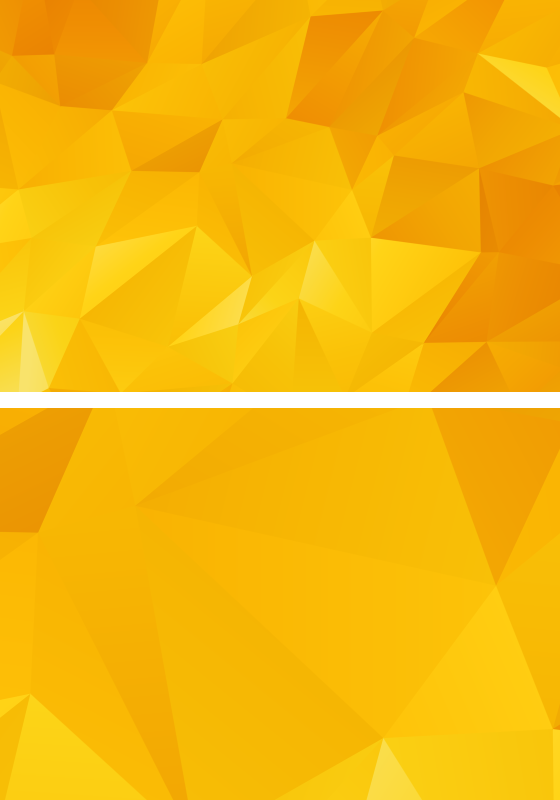
Top, the full canvas; bottom, a detail of the centre.
A WebGL 2 fragment shader for this background:

```glsl
#version 300 es
precision highp float;
// Low-poly backdrop of amber and yellow triangles. A leaning grid of jittered
// vertices is split into triangles; each takes a tone from soft light and dark
// zones plus a hash partly shared by its pair, and a gentle gradient.

uniform vec2 u_resolution;
out vec4 fragColor;

const float CELL = 0.18;          // grid spacing, in canvas heights
const float LEAN = 0.20;          // rightward lean of the grid columns
const float JITTER = 0.42;        // vertex displacement, in cells
const float TONE_BASE = 3.0;      // ramp index of the average facet
const float PAIR_SPREAD = 0.95;   // random tone shared by both halves of a quad
const float FACET_SPREAD = 0.95;  // random tone of each facet
const float GRADIENT = 0.75;      // tone slope inside a facet, per cell
const float RED_SPREAD = 0.015;   // slight hue change between facets
const float UPWARD_BIAS = 1.2;    // preference for diagonals rising to the right
const float EDGE_PIXELS = 0.7;    // half width of edge smoothing
const int SEED = 17;

// Tone ramp from deep orange to pale yellow
const int STOPS = 7;
const vec3 RAMP[STOPS] = vec3[STOPS](
  vec3(0.90, 0.50, 0.005), vec3(0.93, 0.56, 0.01), vec3(0.95, 0.65, 0.01),
  vec3(0.97, 0.71, 0.01), vec3(0.98, 0.76, 0.03), vec3(0.99, 0.83, 0.09),
  vec3(0.97, 0.89, 0.42));

// Light and dark zones: x, y (fractions of canvas), radius (heights), strength
const int ZONES = 11;
const vec4 ZONE[ZONES] = vec4[ZONES](
  vec4(0.00, 0.10, 0.14, 2.4), vec4(0.08, 0.28, 0.34, 1.3),
  vec4(0.50, 0.14, 0.22, 2.0), vec4(0.97, 0.79, 0.10, 3.0),
  vec4(0.12, 0.98, 0.27, -2.2), vec4(0.65, 0.82, 0.15, -2.3),
  vec4(1.00, 0.50, 0.24, -2.6), vec4(0.92, 0.24, 0.16, -1.8),
  vec4(0.86, 0.92, 0.20, -1.2), vec4(0.98, 0.03, 0.20, -1.1),
  vec4(0.66, 0.25, 0.20, 0.7));

// Integer hash of three values to three numbers in 0..1
vec3 hash3(ivec3 key) {
  uvec3 v = uvec3(key) * 1664525u + 1013904u;
  v.x += v.y * v.z; v.y += v.z * v.x; v.z += v.x * v.y;
  v ^= v >> 16u;
  v.x += v.y * v.z; v.y += v.z * v.x; v.z += v.x * v.y;
  return vec3(v >> 8u) / 16777216.0;
}

float cross2(vec2 a, vec2 b) { return a.x * b.y - a.y * b.x; }

float area2(vec2 a, vec2 b, vec2 c) { return cross2(b - a, c - a); }

vec2 gridVertex(ivec2 id) {
  return vec2(id) + JITTER * (2.0 * hash3(ivec3(id, SEED)).xy - 1.0);
}

// Distance to the line a-b, positive on its left
float edgeDistance(vec2 p, vec2 a, vec2 b) {
  return cross2(b - a, p - a) / length(b - a);
}

float zoneTone(vec2 pos, float aspect) {
  float tone = TONE_BASE;
  for (int i = 0; i < ZONES; i++) {
    vec2 d = (pos - ZONE[i].xy * vec2(aspect, 1.0)) / ZONE[i].z;
    tone += ZONE[i].w * exp(-dot(d, d));
  }
  return tone;
}

vec3 rampColor(float tone) {
  vec3 color = RAMP[0];
  for (int i = 1; i < STOPS; i++)
    color = mix(color, RAMP[i], clamp(tone - float(i - 1), 0.0, 1.0));
  return color;
}

// Facet colour in rgb times its smoothed coverage, coverage in a
vec4 facet(vec2 p, vec2 a, vec2 b, vec2 c, ivec3 id, float soft) {
  float inside = min(edgeDistance(p, a, b),
                     min(edgeDistance(p, b, c), edgeDistance(p, c, a)));
  float cover = smoothstep(-soft, soft, inside);
  if (cover <= 0.0) return vec4(0.0);
  vec2 center = (a + b + c) / 3.0;
  vec2 canvasPos = CELL * (center + vec2(LEAN * center.y, 0.0));
  vec3 h = hash3(id + ivec3(0, 0, SEED + 1));
  vec3 pair = hash3(ivec3(id.xy, SEED + 3));
  float angle = 6.2832 * h.z;
  float tone = zoneTone(canvasPos, u_resolution.x / u_resolution.y);
  tone += PAIR_SPREAD * (pair.x + pair.y - 1.0);
  tone += FACET_SPREAD * (h.x + h.y - 1.0);
  tone += GRADIENT * dot(p - center, vec2(cos(angle), sin(angle)));
  vec3 color = rampColor(tone);
  color.r += RED_SPREAD * (2.0 * h.y - 1.0);
  return vec4(color, 1.0) * cover;
}

void main() {
  float unit = u_resolution.y * CELL;
  vec2 p = gl_FragCoord.xy / unit;
  p.x -= LEAN * p.y;
  float soft = EDGE_PIXELS / unit;
  ivec2 home = ivec2(floor(p));
  vec4 sum = vec4(0.0);

  // Blend the facets of all quads that can reach this point
  for (int y = -1; y <= 1; y++)
    for (int x = -1; x <= 1; x++) {
      ivec2 id = home + ivec2(x, y);
      vec2 a = gridVertex(id), b = gridVertex(id + ivec2(1, 0));
      vec2 c = gridVertex(id + ivec2(1, 1)), d = gridVertex(id + ivec2(0, 1));
      // Split along the diagonal that leaves the larger small triangle
      float smallAC = min(area2(a, b, c), area2(a, c, d));
      float smallBD = min(area2(a, b, d), area2(b, c, d));
      bool alongAC = smallAC * UPWARD_BIAS > smallBD;
      sum += facet(p, a, b, alongAC ? c : d, ivec3(id, 0), soft);
      sum += facet(p, alongAC ? a : b, c, d, ivec3(id, 1), soft);
    }
  fragColor = vec4(sum.rgb / max(sum.a, 1e-4), 1.0);
}
```
